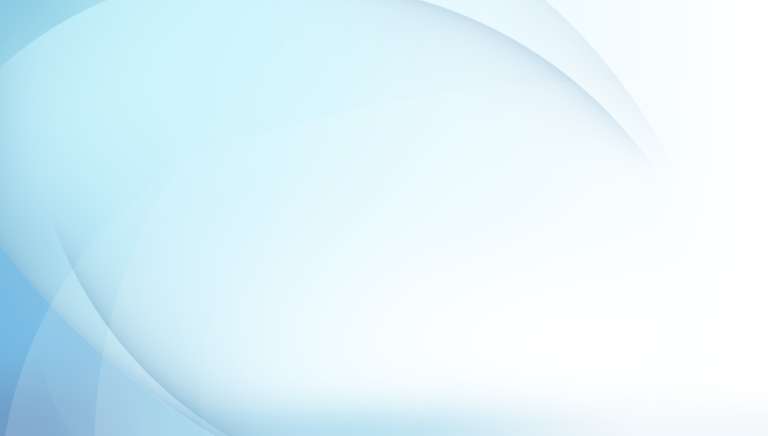
A Shadertoy shader for this background:

```glsl
// Pale aqua backdrop of large overlapping translucent discs.
// Soft glows build the base wash; each disc then adds either an inner
// shadow along its rim or a thin white veil. Units: canvas height = 1.

// Discs: centre x, centre y, radius
const vec3 CREST_DISC  = vec3(0.692, 0.055, 0.983);
const vec3 OUTER_DISC  = vec3(0.383, 0.028, 1.303);
const vec3 SWEEP_DISC  = vec3(1.396, 1.513, 1.762);
const vec3 INNER_DISC  = vec3(0.996, 0.799, 0.928);
const vec3 CORNER_DISC = vec3(0.571, 0.211, 0.853);
const vec3 LEFT_VEIL   = vec3(0.950, -0.156, 0.951);
const vec3 MIDDLE_VEIL = vec3(1.400, -0.025, 1.183);
const vec3 SMALL_VEIL  = vec3(0.550, 0.266, 0.466);
const vec3 RIGHT_VEIL  = vec3(0.986, 0.105, 0.528);
const vec3 UPPER_VEIL  = vec3(1.427, -2.014, 2.830);

// Colours
const vec3 WHITE      = vec3(1.0);
const vec3 AQUA       = vec3(0.76, 0.93, 0.98);
const vec3 PALE       = vec3(0.92, 0.98, 0.998);
const vec3 BRIGHT     = vec3(0.82, 0.97, 0.99);
const vec3 EDGE_BLUE  = vec3(0.60, 0.82, 0.90);
const vec3 FLOOR_BLUE = vec3(0.68, 0.86, 0.93);
const vec3 FLOOR_GREY = vec3(0.94, 0.965, 0.98);
const vec3 CORNER     = vec3(0.50, 0.77, 0.87);
const vec3 DEEP_BLUE  = vec3(0.47, 0.73, 0.89);
const vec3 SLATE      = vec3(0.43, 0.61, 0.77);
const vec3 SKY        = vec3(0.63, 0.83, 0.92);
const vec3 SHADOW     = vec3(0.50, 0.70, 0.82);
const vec3 GREY_SHADE = vec3(0.66, 0.78, 0.87);

// Depth inside a disc, negative outside
float depthIn(vec2 p, vec3 disc) {
    return disc.z - length(p - disc.xy);
}

// Antialiased coverage of a disc
float cover(float depth) {
    float soft = 1.0 / iResolution.y;
    return smoothstep(-soft, soft, depth);
}

// Coverage that is strongest at the rim and fades inwards
float rim(float depth, float width) {
    return cover(depth) * exp(-max(depth, 0.0) / width);
}

// Elliptical gaussian glow
float glow(vec2 p, vec2 centre, vec2 radii) {
    vec2 q = (p - centre) / radii;
    return exp(-dot(q, q));
}

// Falls from one to zero between the two limits
float fall(float low, float high, float v) {
    return 1.0 - smoothstep(low, high, v);
}

// Smooth wash lying under all discs
vec3 baseWash(vec2 p) {
    float slant = p.x + 0.25 * (0.5 - p.y);
    vec3 col = mix(AQUA, PALE, smoothstep(0.1, 1.05, slant));
    col = mix(col, BRIGHT, 0.75 * glow(p, vec2(0.42, 0.86), vec2(0.45, 0.28)));
    col = mix(col, WHITE, 0.5 * smoothstep(1.0, 1.5, p.x));
    col = mix(col, WHITE, glow(p, vec2(1.35, 0.22), vec2(0.62, 0.24)));
    col = mix(col, WHITE, smoothstep(1.45, 1.74, p.x));

    // Darker left and lower borders
    col = mix(col, EDGE_BLUE, 0.6 * exp(-p.x / 0.07));
    col = mix(col, EDGE_BLUE, 0.45 * glow(p, vec2(0.0, 0.42), vec2(0.24, 0.16)));
    vec3 floorTint = mix(FLOOR_BLUE, FLOOR_GREY, smoothstep(0.75, 1.5, p.x));
    return mix(col, floorTint, 0.9 * exp(-p.y * p.y / 0.0055));
}

void mainImage(out vec4 fragColor, in vec2 fragCoord) {
    vec2 p = fragCoord / iResolution.y;
    vec3 col = baseWash(p);

    // Upper left corner, outside its disc
    float corner = glow(p, vec2(0.0, 1.03), vec2(0.28, 0.22));
    float outside = 1.0 - cover(depthIn(p, CORNER_DISC));
    col = mix(col, CORNER, corner * mix(0.18, 0.75, outside * fall(0.25, 0.4, p.x)));

    // Right hand rims, dissolving downwards
    float outer = rim(depthIn(p, OUTER_DISC), 0.06);
    col = mix(col, GREY_SHADE, 0.25 * outer * smoothstep(0.58, 0.85, p.y)
        * smoothstep(0.9, 1.2, p.x));
    float crest = depthIn(p, CREST_DISC);
    float crestFade = smoothstep(0.56, 0.82, p.y) * smoothstep(0.6, 0.98, p.x);
    col = mix(col, GREY_SHADE, crestFade
        * (0.28 * rim(crest, 0.018) + 0.3 * rim(crest, 0.09)));

    // Inner rim at the lower left
    float inner = depthIn(p, INNER_DISC);
    float innerFade = fall(0.28, 0.54, p.y) * fall(0.4, 0.85, p.x);
    col = mix(col, SHADOW, innerFade * (0.3 * rim(inner, 0.015) + 0.42 * rim(inner, 0.06)));

    // Wide sweep: shadow inside, deep blue corner outside
    float sweep = depthIn(p, SWEEP_DISC);
    float sweepFade = fall(0.45, 0.8, p.x);
    col = mix(col, SHADOW, sweepFade * (0.2 * rim(sweep, 0.012) + 0.45 * rim(sweep, 0.07)));
    vec3 deep = mix(SLATE, DEEP_BLUE, smoothstep(0.0, 0.24, p.y));
    deep = mix(deep, SKY, smoothstep(0.0, 0.45, p.x + 0.5 * max(p.y - 0.22, 0.0)));
    col = mix(deep, col, cover(sweep));

    // White veils, clearest near the lower left
    float low = fall(0.2, 0.75, p.y);
    col = mix(col, WHITE, 0.16 * low * rim(depthIn(p, LEFT_VEIL), 0.25));
    col = mix(col, WHITE, (0.04 + 0.09 * low) * rim(depthIn(p, MIDDLE_VEIL), 0.3));
    col = mix(col, WHITE, 0.05 * fall(0.1, 0.22, p.y) * rim(depthIn(p, SMALL_VEIL), 0.12));
    col = mix(col, WHITE, 0.06 * fall(0.1, 0.35, p.y) * rim(depthIn(p, RIGHT_VEIL), 0.15));
    col = mix(col, WHITE, 0.12 * smoothstep(0.3, 0.8, p.x) * rim(depthIn(p, UPPER_VEIL), 0.25));

    fragColor = vec4(clamp(col, 0.0, 1.0), 1.0);
}
```
